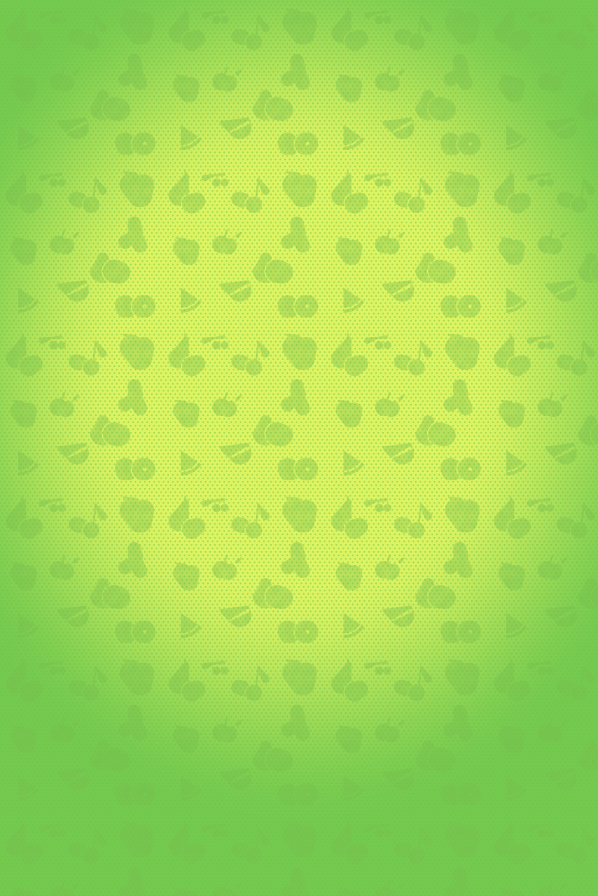
A Shadertoy shader for this pattern:

```glsl
// Tone-on-tone fruit silhouettes on a lime glow, veiled by a fine staggered dot screen.
// Each fruit is a distance function of tapered blobs; one tile of eleven fruits
// repeats over the canvas. Lengths are in units of 1/512 canvas width, y pointing down.

const float UNITS = 512.0;
const float TILE = 139.3;
const vec2 DOT_PITCH = vec2(4.0, 3.0);
const vec3 LEAF_GREEN = vec3(0.455, 0.79, 0.31);
const vec3 LIME_YELLOW = vec3(0.865, 0.955, 0.385);
const vec3 FRUIT_GREEN = vec3(0.47, 0.74, 0.305);
const vec3 DOT_GREEN = vec3(0.43, 0.76, 0.27);

vec2 hashGradient(vec2 cell) {
    float a = 6.2832 * fract(sin(dot(cell, vec2(127.1, 311.7))) * 4375.85);
    return vec2(cos(a), sin(a));
}

float gradientNoise(vec2 p) {
    vec2 i = floor(p), f = fract(p), u = f * f * (3.0 - 2.0 * f), e = vec2(1, 0);
    float a = dot(hashGradient(i), f);
    float b = dot(hashGradient(i + e.xy), f - e.xy);
    float c = dot(hashGradient(i + e.yx), f - e.yx);
    float d = dot(hashGradient(i + e.xx), f - e.xx);
    return mix(mix(a, b, u.x), mix(c, d, u.x), u.y);
}

// Segment from a to b whose radius runs from ra to rb
float blob(vec2 p, vec2 a, vec2 b, float ra, float rb) {
    vec2 ab = b - a;
    float h = clamp(dot(p - a, ab) / dot(ab, ab), 0.0, 1.0);
    return length(p - a - ab * h) - mix(ra, rb, h);
}

float disc(vec2 p, vec2 c, float r) { return length(p - c) - r; }

// Front shape over a back shape, parted by a thin seam
float over(float back, float front) { return min(max(back, 0.9 - front), front); }

float coverage(float d, float px) { return clamp(0.5 - d / px, 0.0, 1.0); }

// Fruits, each about its own centre
float pears(vec2 p) {
    float back = blob(p, vec2(-6, 3), vec2(0, -13), 9.0, 2.5);
    back = min(back, blob(p, vec2(0, -13), vec2(-1, -18), 1.2, 0.6));
    return over(back, blob(p, vec2(5, 10), vec2(9, 8), 8.5, 7.5));
}

float sprig(vec2 p) {
    float d = blob(p, vec2(-9, -1), vec2(-2, -3), 2.8, 1.2);
    d = min(d, blob(p, vec2(-2, -3), vec2(7, -4), 0.8, 1.6));
    return min(d, min(disc(p, vec2(1, 3), 3.6), disc(p, vec2(8, 3), 3.4)));
}

float cherries(vec2 p) {
    float d = over(blob(p, vec2(-8, -2), vec2(-5, -1), 6.2, 6.5), disc(p, vec2(5, 3), 7.0));
    d = min(d, blob(p, vec2(7, -3), vec2(9, -19), 0.7, 1.0));
    return min(d, blob(p, vec2(10, -17), vec2(15, -9), 1.5, 3.5));
}

float strawberry(vec2 p) {
    float d = blob(p, vec2(-4, -4), vec2(2, 6), 10.5, 9.0);
    d = min(d, blob(p, vec2(6, -4), vec2(4, 6), 9.0, 9.0));
    return min(d, blob(p, vec2(-2, -12), vec2(-11, -15), 3.0, 0.8));
}

float berries(vec2 p) {
    float d = blob(p, vec2(1, -11), vec2(2, -4), 5.8, 6.5);
    d = min(d, blob(p, vec2(0, 0), vec2(-7, 5), 5.0, 5.8));
    return min(d, blob(p, vec2(2, 0), vec2(6, 8), 6.5, 6.0));
}

float apple(vec2 p) {
    float d = min(disc(p, vec2(-3, 1), 7.5), disc(p, vec2(3, 2), 7.5));
    d = max(d, 4.0 - length(p - vec2(4, -8)));
    d = min(d, blob(p, vec2(0, -5), vec2(2, -11), 0.7, 0.9));
    return min(d, blob(p, vec2(11, -6), vec2(14, -9), 1.6, 0.8));
}

float roundPair(vec2 p) {
    float back = blob(p, vec2(-6, 2), vec2(-6, -8), 11.0, 5.0);
    return over(back, blob(p, vec2(4, 3), vec2(8, 4), 10.0, 9.5));
}

float melonWedge(vec2 p) {
    float r = length(p);
    float d = max(r - 21.5, max(-p.x, dot(p, vec2(0.56, -0.83))));
    return max(d, 0.7 - abs(r - 18.0));
}

float citrusHalf(vec2 p) {
    float d = max(blob(p, vec2(-1, -3), vec2(4, 5), 12.5, 10.0), -p.y - 2.0 - 0.12 * p.x);
    d = max(d, dot(p, vec2(-0.75, 0.66)) - 11.0);
    return max(d, -blob(p, vec2(-4, 9), vec2(11, 1), 0.7, 1.5));
}

float kiwis(vec2 p) {
    float back = blob(p, vec2(-9, -1), vec2(-8, 2), 8.5, 8.5);
    float front = max(disc(p, vec2(7, 0), 10.0), 1.6 - length(p - vec2(8, 0)));
    return max(over(back, front), abs(p.y) - 9.5);
}

float fruitTile(vec2 p) {
    float d = min(pears(p - vec2(20, 25)), sprig(p - vec2(45, 14)));
    d = min(d, min(cherries(p - vec2(73, 33)), strawberry(p - vec2(117, 23))));
    d = min(d, min(berries(p - vec2(114, 63)), apple(p - vec2(53, 69))));
    d = min(d, 0.77 * strawberry((p - vec2(20, 76)) / 0.77));
    d = min(d, min(roundPair(p - vec2(94, 90)), melonWedge(p - vec2(15.5, 107))));
    return min(d, min(citrusHalf(p - vec2(62, 104)), kiwis(p - vec2(116, 123))));
}

float dotScreen(vec2 p, float px) {
    p.x += 0.5 * DOT_PITCH.x * mod(floor(p.y / DOT_PITCH.y), 2.0);
    return coverage(length((fract(p / DOT_PITCH) - 0.5) * DOT_PITCH) - 0.75, px);
}

void mainImage(out vec4 fragColor, in vec2 fragCoord) {
    float px = UNITS / iResolution.x;
    vec2 uv = fragCoord / iResolution.xy;
    vec2 p = vec2(fragCoord.x, iResolution.y - fragCoord.y) * px;

    // Oval glow, set a little above the middle
    float glow = 1.0 - smoothstep(0.42, 0.95, length((uv - vec2(0.5, 0.58)) / vec2(0.68, 0.53)));
    vec3 color = mix(LEAF_GREEN, LIME_YELLOW, glow);

    // Fruits with faint mottling, then the dots
    vec2 q = mod(p, TILE);
    float tone = 0.38 + 0.12 * gradientNoise(q / 7.0);
    color = mix(color, FRUIT_GREEN, tone * coverage(fruitTile(q), px));
    color = mix(color, DOT_GREEN, 0.5 * dotScreen(p, px));
    fragColor = vec4(color, 1.0);
}
```
